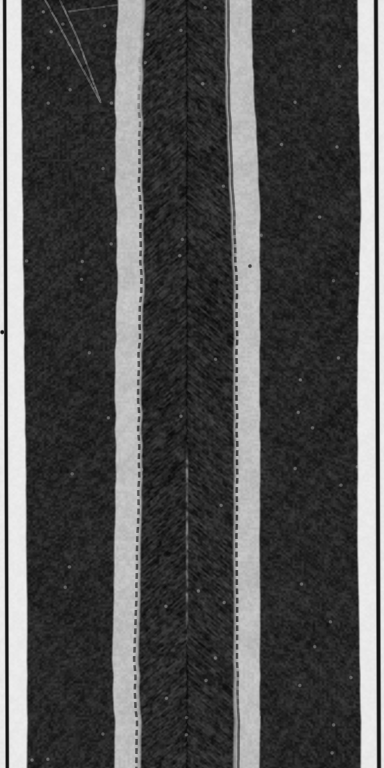
Write a WebGL 1 fragment shader that draws this texture.

```glsl
precision highp float;
uniform vec2 u_resolution;

#define CLOTH 0.152
#define TAPE 0.745
#define PAPER 0.915
#define INK 0.08
#define SOFT 0.38
#define SEAM_X 48.7
#define STITCH_PITCH 2.4
#define GRAIN 0.15
#define TWILL 0.12

float hash(vec2 p) {
  return fract(sin(dot(p, vec2(12.9898, 78.233))) * 43758.5453);
}

float noise(vec2 p) {
  vec2 i = floor(p), f = fract(p);
  f = f * f * (3.0 - 2.0 * f);
  return mix(mix(hash(i), hash(i + vec2(1.0, 0.0)), f.x),
             mix(hash(i + vec2(0.0, 1.0)), hash(i + 1.0), f.x), f.y);
}

float bump(float y, float center, float width) {
  float d = (y - center) / width;
  return exp(-d * d);
}

// Soft vertical band between two edges
float band(float x, float left, float right) {
  return smoothstep(left - SOFT, left + SOFT, x) * (1.0 - smoothstep(right - SOFT, right + SOFT, x));
}

float stroke(float d, float halfWidth) {
  return 1.0 - smoothstep(halfWidth * 0.4, halfWidth + 0.25, abs(d));
}

float segment(vec2 p, vec2 a, vec2 b) {
  vec2 ab = b - a;
  float h = clamp(dot(p - a, ab) / dot(ab, ab), 0.0, 1.0);
  return stroke(length(p - a - ab * h), 0.2);
}

float dashes(float y) {
  float d = abs(fract(y / STITCH_PITCH) - 0.5);
  return 1.0 - smoothstep(0.25, 0.38, d);
}

float speck(vec2 p, vec2 center, float radius) {
  return 1.0 - smoothstep(radius * 0.3, radius, length(p - center));
}

float clothTone(vec2 p, float grain) {
  float side = abs(p.x - SEAM_X);
  float middle = band(p.x, 36.0, 62.0);
  // Mirrored diagonal weave
  float across = p.y - side * 0.85;
  float along = p.y * 0.85 + side;
  float rib = noise(vec2(across * 1.5, along * 0.4 + step(SEAM_X, p.x) * 300.0)) - 0.5;
  float mottle = noise(p * 0.09) - 0.5;
  float tone = CLOTH + rib * TWILL * mix(0.35, 1.0, middle) + grain * GRAIN + mottle * 0.025;
  // Centre fold: dark above, pale broken thread below
  float fold = stroke(p.x - SEAM_X, 0.3);
  float pale = smoothstep(112.0, 124.0, p.y) * (1.0 - smoothstep(160.0, 172.0, p.y));
  tone -= fold * 0.06 * (1.0 - pale);
  tone += fold * pale * 0.3 * noise(vec2(3.0, p.y * 0.8));
  // Scattered lint
  vec2 cell = floor(p / 5.0);
  vec2 spot = (cell + 0.2 + 0.6 * vec2(hash(cell), hash(cell + 41.0))) * 5.0;
  tone += speck(p, spot, 0.65) * step(0.9, hash(cell + 17.0)) * 0.25;
  return max(tone, 0.05);
}

void main() {
  // Percent of the width; y runs downwards from 0 to 200
  vec2 p = gl_FragCoord.xy / u_resolution;
  p = vec2(p.x * 100.0, (1.0 - p.y) * 200.0);
  float y = p.y;
  float grain = noise(p * 1.7) * 0.65 + noise(p * 0.75 + 90.0) * 0.35 - 0.5;
  float wobble = (noise(vec2(y * 0.25, 5.0)) - 0.5) * 0.4;

  float color = clothTone(p, grain);

  // Scratches
  float scratch = segment(p, vec2(11.8, 0.0), vec2(26.2, 26.6));
  scratch = max(scratch, segment(p, vec2(15.6, 0.0), vec2(20.0, 9.5)));
  scratch = max(scratch, segment(p, vec2(20.0, 9.5), vec2(26.2, 26.6)));
  scratch = max(scratch, 0.6 * segment(p, vec2(18.0, 3.0), vec2(30.5, 1.3)));
  color = mix(color, 0.5, scratch * (0.65 + grain * 0.8));

  // Left tape, with stitches on its right edge
  float leftMid = 33.6 + 0.7 * bump(y, 0.0, 9.0) + 0.45 * bump(y, 68.0, 16.0)
                - 0.75 * bump(y, 168.0, 20.0) + wobble;
  float leftEnd = leftMid + 3.5 - 0.15 * smoothstep(80.0, 110.0, y);
  float tapeTone = TAPE + grain * 0.1 + (noise(p * 0.18) - 0.5) * 0.04;
  float leftStitch = leftEnd - 0.85 - 0.35 * smoothstep(120.0, 190.0, y);
  float leftTone = tapeTone - 0.16 * smoothstep(leftStitch - 0.3, leftEnd, p.x);
  leftTone -= stroke(p.x - leftStitch, 0.28) * dashes(y) * 0.42 * smoothstep(5.0, 50.0, y);
  color = mix(color, leftTone, band(p.x, leftMid - 3.55, leftEnd));

  // Right tape, with stitches on its left edge
  float rightStart = 58.6 + 2.2 * smoothstep(12.0, 85.0, y) + wobble * 0.6;
  float rightEnd = 65.6 + 2.1 * smoothstep(5.0, 60.0, y) + wobble * 0.6;
  float rightStitch = rightStart + 0.9 + 0.5 * smoothstep(160.0, 200.0, y);
  float rightTone = tapeTone - 0.2 * (1.0 - smoothstep(rightStart, rightStitch + 0.3, p.x));
  float unbroken = 1.0 - smoothstep(50.0, 75.0, y) + smoothstep(165.0, 190.0, y);
  rightTone -= stroke(p.x - rightStitch, 0.28) * mix(dashes(y + 0.8), 0.8, unbroken) * 0.46;
  rightTone -= speck(p, vec2(65.1, 69.3), 0.7) * 0.5;
  color = mix(color, rightTone, band(p.x, rightStart, rightEnd));

  // Pale margins and their ruled lines
  float leftMargin = 5.6 + 1.5 * smoothstep(0.0, 180.0, y) + wobble * 0.4;
  float rightMargin = 93.1 + 0.8 * bump(y, 52.0, 24.0) + 0.9 * smoothstep(130.0, 200.0, y) + wobble * 0.4;
  float paper = 1.0 - band(p.x, leftMargin, rightMargin);
  color = mix(color, PAPER + grain * 0.04, paper);
  float rule = stroke(p.x - 1.2 - 0.0035 * y, 0.45);
  rule = max(rule, stroke(p.x - 97.9 - 0.004 * y, 0.55));
  rule = max(rule, speck(p, vec2(0.6, 86.5), 0.8));
  color = mix(color, INK, rule);

  gl_FragColor = vec4(vec3(clamp(color, 0.0, 1.0)), 1.0);
}
```
